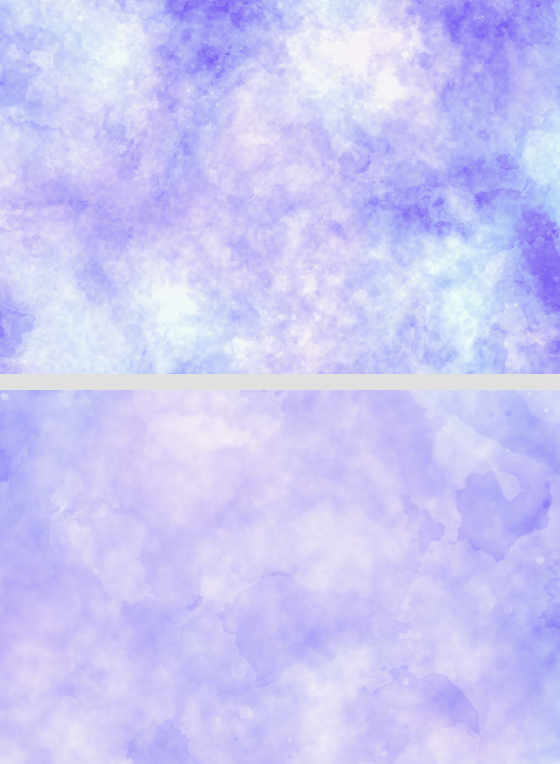
Top: the whole. Bottom: its middle third, enlarged.
Write a Shadertoy shader that draws this background.

```glsl
// Violet-blue watercolour: cloudy washes, ragged blooms, fine splatter and paper grain.

const vec3 DEEP_VIOLET = vec3(0.50, 0.40, 0.95);
const vec3 MID_PERIWINKLE = vec3(0.68, 0.68, 0.965);
const vec3 PALE_WASH = vec3(0.95, 0.96, 0.97);
const vec3 PINK_SHIFT = vec3(0.20, -0.22, -0.03);  // negative hue turns to sky blue
const float HUE_BIAS = -0.06;
const float MEAN_TONE = 0.57;        // 0 is deep, 1 is pale
const float PALE_KNEE = 0.72;        // tones above are compressed
const float WASH_SCALE = 2.9;        // washes per canvas height
const float WASH_CONTRAST = 1.75;
const int BLOOM_LAYERS = 5;
const float BLOOM_SCALE = 2.3;
const float BLOOM_GROWTH = 1.6;      // frequency step between layers
const float BLOOM_STRENGTH = 0.46;
const float BLOOM_RAGGED = 0.85;
const float RIM_STRENGTH = 0.025;
const float DROP_STRENGTH = 0.17;
const float GRAIN_STRENGTH = 0.24;
const float MOTTLE_STRENGTH = 0.50;

float hash(vec2 p) {
    vec3 q = fract(p.xyx * 0.1031);
    q += dot(q, q.yzx + 33.33);
    return fract((q.x + q.y) * q.z);
}

vec2 hash2(vec2 p) {
    return vec2(hash(p + 17.3), hash(p + 71.9));
}

float noise(vec2 p) {
    vec2 i = floor(p), f = fract(p);
    f = f * f * (3.0 - 2.0 * f);
    return mix(mix(hash(i), hash(i + vec2(1, 0)), f.x),
               mix(hash(i + vec2(0, 1)), hash(i + vec2(1, 1)), f.x), f.y);
}

float fbm(vec2 p) {
    const mat2 TURN = mat2(1.6, 1.2, -1.2, 1.6);
    float sum = 0.0, weight = 0.516;
    for (int i = 0; i < 5; i++) {
        sum += weight * noise(p);
        p = TURN * p + 13.7;
        weight *= 0.5;
    }
    return sum;
}

// Tone change from one layer of overlapping blooms, in cell units.
float blooms(vec2 q, float seed, float pixel) {
    float ragged = (fbm(q * 2.4 + seed) - 0.5) * BLOOM_RAGGED;
    ragged += 0.16 * (fbm(q * 9.0 + seed) - 0.5);
    float lostEdge = smoothstep(0.35, 0.75, noise(q * 1.3 + seed + 40.0));
    float softness = max(mix(0.025, 0.40, lostEdge), pixel);
    float tone = 0.0;
    for (int y = -1; y <= 1; y++)
    for (int x = -1; x <= 1; x++) {
        vec2 cell = floor(q) + vec2(x, y);
        vec2 key = cell + seed;
        float radius = mix(0.28, 0.68, hash(key + 5.1));
        float d = length(q - cell - hash2(key)) - radius + ragged;
        float cover = 1.0 - smoothstep(-softness, 0.0, d);
        float body = cover * mix(0.45, 1.0, exp(4.0 * min(d, 0.0)));
        float rimOffset = (d + softness) / 0.03;
        float rim = exp(-rimOffset * rimOffset) * (1.0 - lostEdge);
        tone += BLOOM_STRENGTH * (hash(key + 9.4) - 0.5) * body - RIM_STRENGTH * rim * cover;
    }
    return tone;
}

// Small, slightly uneven drops, one at most in each cell.
float drops(vec2 q, float seed, float pixel) {
    vec2 cell = floor(q), key = cell + seed;
    float radius = mix(0.06, 0.27, pow(hash(key + 2.7), 2.0));
    vec2 centre = 0.35 + 0.3 * hash2(key);
    float d = length(fract(q) - centre) - radius + 0.10 * (noise(q * 5.0) - 0.5);
    float present = step(hash(key + 8.8), 0.24);
    float lighten = hash(key + 4.6) < 0.6 ? 1.0 : -0.8;
    return present * lighten * (1.0 - smoothstep(-pixel, pixel, d));
}

void mainImage(out vec4 fragColor, in vec2 fragCoord) {
    vec2 p = fragCoord / iResolution.y;
    float pixel = 1.0 / iResolution.y;

    // Broad washes, bent so that they run into each other
    vec2 bend = vec2(fbm(p * 3.0 + 3.1), fbm(p * 3.0 + 47.2)) - 0.5;
    vec2 flow = p + 0.30 * bend;
    float tone = MEAN_TONE + WASH_CONTRAST * (fbm(flow * WASH_SCALE + 21.4) - 0.5);

    // Blooms, from large pools to small stains
    float scale = BLOOM_SCALE;
    float strength = 1.0;
    for (int i = 0; i < BLOOM_LAYERS; i++) {
        float seed = 31.0 * float(i + 1);
        tone += strength * blooms((p + 0.12 * bend) * scale + seed, seed, 1.5 * pixel * scale);
        scale *= BLOOM_GROWTH;
        strength *= 0.87;
    }
    tone = min(tone, PALE_KNEE) + 0.62 * max(tone - PALE_KNEE, 0.0);

    // Splatter gathered in patches
    float patches = smoothstep(0.42, 0.65, fbm(p * 4.0 + 88.0));
    tone += DROP_STRENGTH * patches * drops(p * 30.0, 11.0, 30.0 * pixel);
    tone += DROP_STRENGTH * patches * drops(p * 62.0 + 0.4, 57.0, 62.0 * pixel);

    // Dry mottling and paper grain
    float dry = smoothstep(0.40, 0.65, fbm(p * 3.5 + 62.0));
    tone += MOTTLE_STRENGTH * dry * (fbm(p * 28.0) - 0.5);
    tone += GRAIN_STRENGTH * (fbm(p * 85.0 + 9.0) - 0.5);

    // Pigment ramp with pink and sky-blue drift
    tone = clamp(tone, 0.0, 1.0);
    vec3 colour = tone < 0.4 ? mix(DEEP_VIOLET, MID_PERIWINKLE, tone / 0.4)
                             : mix(MID_PERIWINKLE, PALE_WASH, (tone - 0.4) / 0.6);
    float hue = fbm(flow * 2.4 + 130.0) - 0.5 + HUE_BIAS;
    colour += PINK_SHIFT * hue * smoothstep(0.15, 0.55, tone) * (1.0 - 0.5 * tone);
    fragColor = vec4(clamp(colour, 0.0, 1.0), 1.0);
}
```
